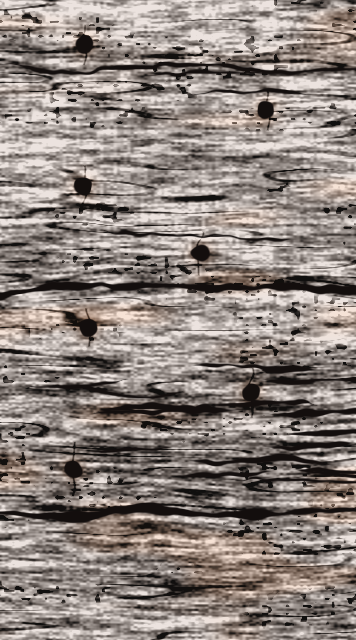
A Shadertoy shader for this texture:

```glsl
// Weathered grey timber: horizontal grain, long dark cracks and bored holes.

// Lengths are in canvas widths.
const vec3  SHADOW = vec3(0.075, 0.055, 0.052);
const vec3  WARM_CAST = vec3(0.026, -0.008, -0.026);
const vec3  RUST_CAST = vec3(0.060, -0.005, -0.050);
const float BASE_TONE = 0.635;
const float MAX_TONE = 0.90;
const int   SEAM_COUNT = 3;
const float SEAM_START = 0.36;
const float SEAM_GAP = 0.62;
const int   SPLIT_COUNT = 20;
const int   HOLE_COUNT = 7;
const float HOLE_START = 0.52;
const float HOLE_GAP = 0.19;
const float HOLE_RADIUS = 0.025;

float hash(vec2 p) {
    return fract(sin(dot(p, vec2(127.1, 311.7))) * 43758.5453);
}

float noise(vec2 p) {
    vec2 cell = floor(p), f = fract(p);
    f = f * f * (3.0 - 2.0 * f);
    float low = mix(hash(cell), hash(cell + vec2(1, 0)), f.x);
    float high = mix(hash(cell + vec2(0, 1)), hash(cell + vec2(1, 1)), f.x);
    return mix(low, high, f.y);
}

// Noise centred on zero.
float grain(vec2 p) {
    return noise(p) - 0.5;
}

// Signed distance to a wandering, tapering crack.
float crack(vec2 p, vec2 centre, float halfLength, float halfWidth, float seed) {
    float wander = 0.035 * grain(vec2(p.x * 5.0, seed))
                 + 0.010 * grain(vec2(p.x * 28.0, seed + 7.0));
    float taper = 1.0 - smoothstep(0.4, 1.0, abs(p.x - centre.x) / halfLength);
    float width = halfWidth * taper * (0.35 + 1.3 * noise(vec2(p.x * 14.0, seed + 3.0)));
    return abs(p.y - centre.y - wander) - width + 0.004 * (1.0 - taper);
}

// Distance to the nearest plank seam or short split.
float allCracks(vec2 p) {
    float d = 1.0;
    for (int i = 0; i < SEAM_COUNT; i++) {
        float n = float(i);
        vec2 centre = vec2(0.5, SEAM_START + SEAM_GAP * n);
        d = min(d, crack(p, centre, 1.3 - 0.3 * n, 0.011 - 0.003 * n, 20.0 * n + 11.0));
    }
    for (int i = 0; i < SPLIT_COUNT; i++) {
        float n = float(i);
        float a = hash(vec2(n, 1.7)), b = hash(vec2(n, 5.3)), c = hash(vec2(n, 9.1));
        // Two thirds of the splits crowd the decayed lower right.
        bool decayed = i % 3 != 0;
        vec2 centre = decayed ? vec2(0.35 + 0.65 * a, 0.40 + 0.40 * b)
                              : vec2(a, 0.1 + 1.65 * b);
        float halfWidth = decayed ? mix(0.004, 0.010, c) : 0.0035;
        d = min(d, crack(p, centre, mix(0.12, 0.32, c), halfWidth, 20.0 * n + 101.0));
    }
    return d;
}

// x: distance to the nearest hole edge, y: distance to its hairline check.
vec2 allHoles(vec2 p) {
    vec2 d = vec2(1.0);
    for (int i = 0; i < HOLE_COUNT; i++) {
        float n = float(i);
        vec2 jitter = vec2(hash(vec2(n, 21.3)), hash(vec2(n, 33.9))) - 0.5;
        vec2 centre = vec2(0.24 + 0.44 * mod(n, 2.0), HOLE_START + HOLE_GAP * n)
                    + jitter * vec2(0.24, 0.12);
        vec2 q = p - centre;
        float ragged = 0.008 * grain(p * 45.0);
        d.x = min(d.x, length(q) - HOLE_RADIUS + ragged);
        float bend = 0.022 * grain(vec2(p.y * 28.0, n * 9.0));
        float reach = 0.045 + 0.035 * hash(vec2(n, 47.0));
        d.y = min(d.y, max(abs(q.x - bend) - 0.0022, abs(q.y) - reach));
    }
    return d;
}

void mainImage(out vec4 fragColor, in vec2 fragCoord) {
    vec2 p = fragCoord / iResolution.x;
    float edge = max(1.0 / iResolution.x, 0.0015);

    // Bend the fibres gently along their length.
    vec2 g = p;
    g.y += 0.030 * grain(p * vec2(2.5, 5.0)) + 0.008 * grain(p * vec2(9.0, 18.0));

    // Grain from broad weathering down to fine grit.
    float fine = grain(g * vec2(20.0, 145.0));
    float tone = BASE_TONE
        + 0.28 * grain(g * vec2(2.0, 8.0) + 3.0)
        + 0.48 * grain(g * vec2(7.0, 68.0) + 17.0)
        + 0.55 * fine
        + 0.38 * grain(p * vec2(105.0, 165.0) + 5.0);

    // Thin dark fissures, open only in places.
    float line = abs(grain(g * vec2(3.5, 36.0) + 41.0));
    float open = smoothstep(0.35, 0.65, noise(g * vec2(5.0, 22.0) + 71.0));
    tone -= 0.48 * open * (1.0 - smoothstep(0.015, 0.070, line));

    // Clusters of small black pits.
    float pits = smoothstep(0.74, 0.82, noise(p * vec2(62.0, 95.0) + 9.0))
               * smoothstep(0.60, 0.72, noise(p * vec2(4.0, 15.0) + 29.0));
    tone -= 0.50 * pits;

    // Cracks with a soft shadow, holes with a worn rim.
    float crackDist = allCracks(p) + 0.004 * fine;
    vec2 holeDist = allHoles(p);
    tone -= 0.16 * exp(-max(crackDist, 0.0) / 0.008);
    tone -= 0.14 * exp(-max(holeDist.x, 0.0) / 0.010);
    tone -= 0.40 * (1.0 - smoothstep(-edge, edge, holeDist.y));
    tone = clamp(tone, 0.06, MAX_TONE);

    // Warm grey, with rust around the holes and in a few stains.
    float stain = 0.7 * smoothstep(0.62, 0.85, noise(g * vec2(3.0, 11.0) + 53.0))
                + 0.6 * exp(-max(holeDist.x, 0.0) / 0.018);
    vec3 color = tone + (WARM_CAST + RUST_CAST * stain) * min(1.0, tone * 3.0);

    float voidDist = min(crackDist, holeDist.x);
    color = mix(SHADOW, color, smoothstep(-edge, edge, voidDist));
    fragColor = vec4(clamp(color, 0.0, 1.0), 1.0);
}
```
